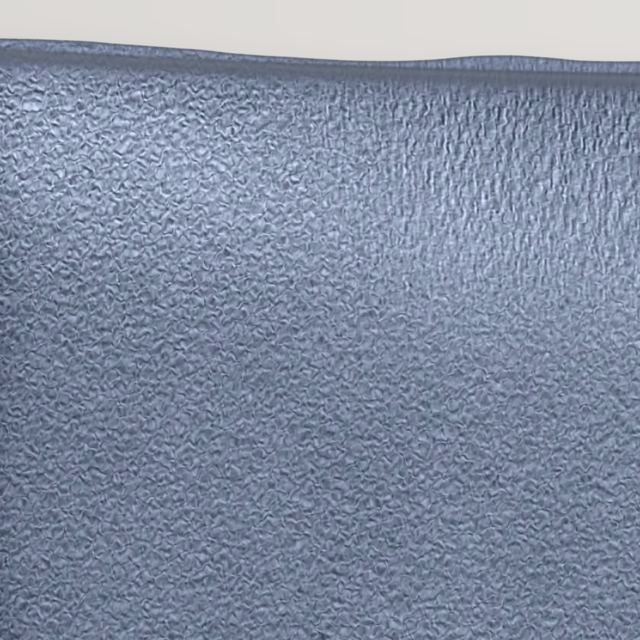
This texture is drawn by a WebGL 2 fragment shader. Its source:

```glsl
#version 300 es
precision highp float;

uniform vec2 u_resolution;
out vec4 fragColor;

float hash(vec2 cell) {
    uvec2 q = uvec2(ivec2(cell) + 4096) * uvec2(1597u, 3812u);
    uint n = (q.x ^ (q.y >> 1)) * 747796u + q.y;
    n = (n ^ (n >> 15)) * 739391u;
    n = (n ^ (n >> 13)) * 277803u;
    return float((n ^ (n >> 16)) & 65535u) / 65535.0;
}

float noise(vec2 p) {
    vec2 cell = floor(p);
    vec2 f = p - cell;
    f = f * f * (3.0 - 2.0 * f);
    float low = mix(hash(cell), hash(cell + vec2(1, 0)), f.x);
    float high = mix(hash(cell + vec2(0, 1)), hash(cell + vec2(1, 1)), f.x);
    return mix(low, high, f.y);
}

// Difference of two shifted samples gives lit and shaded sides of each wrinkle
float relief(vec2 p, vec2 shift) {
    return noise(p + shift) - noise(p - shift);
}

float bell(float x) {
    return exp(-x * x);
}

float leatherGrain(vec2 uv, float streaks) {
    vec2 warp = vec2(noise(uv * 105.0), noise(uv * 105.0 + 37.0)) - 0.5;
    mat2 turn = mat2(0.88, 0.47, -0.47, 0.88);
    float pebble = relief(turn * uv * vec2(185.0, 205.0) + warp * 1.5, vec2(-0.2, 0.52));
    float streak = relief(uv * vec2(235.0, 85.0) + warp * 0.9 + 91.0, vec2(-0.5, 0.1));
    float fine = relief(uv * 270.0 + warp + 53.0, vec2(-0.4, 0.4));
    return mix(pebble, streak, streaks) * 1.1 + fine * 0.4;
}

vec3 leatherColor(float v) {
    return vec3(v, v * 1.02 + 0.037, v * 1.08 + 0.1);
}

void main() {
    vec2 uv = gl_FragCoord.xy / u_resolution;
    float x = uv.x;
    float depth = 1.0 - uv.y;
    float soft = max(0.0016, 0.8 / u_resolution.y);

    // Outlines of the upper border and the piping
    float edge = 0.06 + 0.036 * smoothstep(0.0, 0.62, x)
        - 0.01 * bell((x - 0.78) / 0.1) + 0.0015 * (noise(vec2(x * 22.0, 3.0)) - 0.5);
    float seam = 0.084 + 0.04 * x + 0.02 * x * (1.0 - x);
    float below = depth - seam;

    // Broad sheen running down to the right
    float sheen = bell((depth - 0.2 - 0.2 * x) / 0.19);
    float mottle = noise(uv * 7.0) * 0.6 + noise(uv * 19.0 + 11.0) * 0.4 - 0.5;
    float light = 0.425 + 0.035 * x + (0.165 - 0.07 * x) * sheen + 0.04 * mottle;
    light -= 0.06 * exp(-x / 0.03);
    light -= 0.12 * exp(-max(below, 0.0) / 0.032);

    // Wrinkled surface, with upright streaks toward the upper right
    float streaks = 0.85 * smoothstep(0.25, 0.75, x + 0.35 * mottle) * smoothstep(0.65, 0.3, depth);
    float contrast = 0.2 + 0.1 * smoothstep(0.65, 0.2, depth) + 0.05 * streaks;
    contrast *= smoothstep(-0.01, 0.05, below);
    float grain = leatherGrain(uv, streaks);
    vec3 color = leatherColor(clamp(light + grain * contrast, 0.22, 0.84));
    color += vec3(0.025, 0.0, 0.02) * (noise(uv * 60.0 + 7.0) - 0.5);

    // Narrow strip of leather behind the piping
    vec3 strip = leatherColor(0.47 + grain * 0.14);
    color = mix(strip, color, smoothstep(-0.008, 0.0, below));

    // Smooth piping that blends downward, with a soft crease on its upper side
    float piping = smoothstep(-0.011, -0.005, below) * smoothstep(0.024, 0.002, below);
    vec3 pipingColor = vec3(0.37, 0.4, 0.46) + 0.035 * bell((below + 0.001) / 0.005) + grain * 0.03;
    color = mix(color, pipingColor, piping * 0.9);
    color = mix(color, vec3(0.29, 0.32, 0.38), 0.5 * bell((below + 0.008) / 0.003) * (0.4 + 0.6 * x));

    // Dark rim and plain wall
    color = mix(color, vec3(0.36, 0.38, 0.42), 0.6 * bell((depth - edge - 0.002) / 0.0025));
    vec3 wall = vec3(0.87, 0.86, 0.85) + 0.02 * (x - 0.5) - 0.012 * bell((depth - edge) / 0.02);
    color = mix(wall, color, smoothstep(-soft, soft, depth - edge));

    fragColor = vec4(color, 1.0);
}
```
